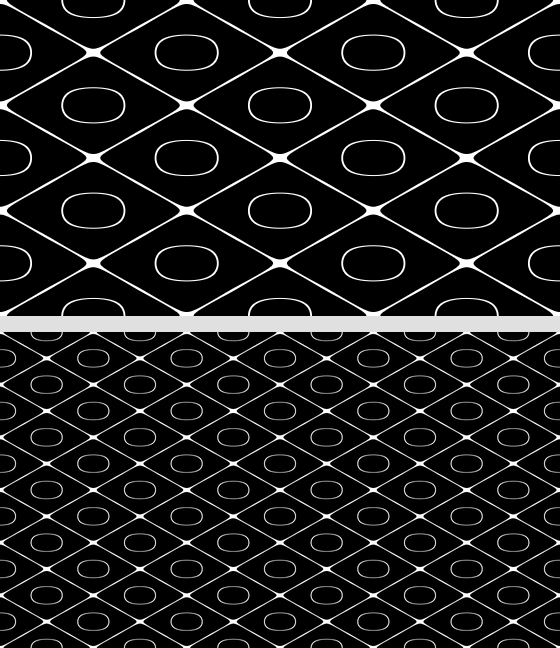
Top: one tile. Bottom: repeated 2 by 2.
Reproduce this pattern procedurally as a Shadertoy shader.

```glsl
// Chladni nodal lines: white diamond lattice with a rounded ring in every diamond, on black.

const float TAU = 6.28318531;
const vec2 REPEATS = vec2(3.0, 3.0);    // whole periods across and down
const float LINE_LEVEL = 0.08;          // amplitude below which a line shows
const vec3 LINE_COLOR = vec3(1.0);
const vec3 GROUND_COLOR = vec3(0.0);

// Standing wave of modes 1 and 2; zero on the diagonals and on the rings
float plateWave(vec2 phase) {
    vec2 low = cos(phase);
    vec2 high = cos(2.0 * phase);
    return low.x * high.y - high.x * low.y;
}

void mainImage(out vec4 fragColor, in vec2 fragCoord) {
    vec2 phase = TAU * REPEATS * fragCoord / iResolution.xy;
    float wave = plateWave(phase);

    // Edge one pixel wide, from the change of the wave per pixel
    float slope = max(length(vec2(dFdx(wave), dFdy(wave))), 1e-4);
    float line = clamp((LINE_LEVEL - abs(wave)) / slope + 0.5, 0.0, 1.0);

    fragColor = vec4(mix(GROUND_COLOR, LINE_COLOR, line), 1.0);
}
```
